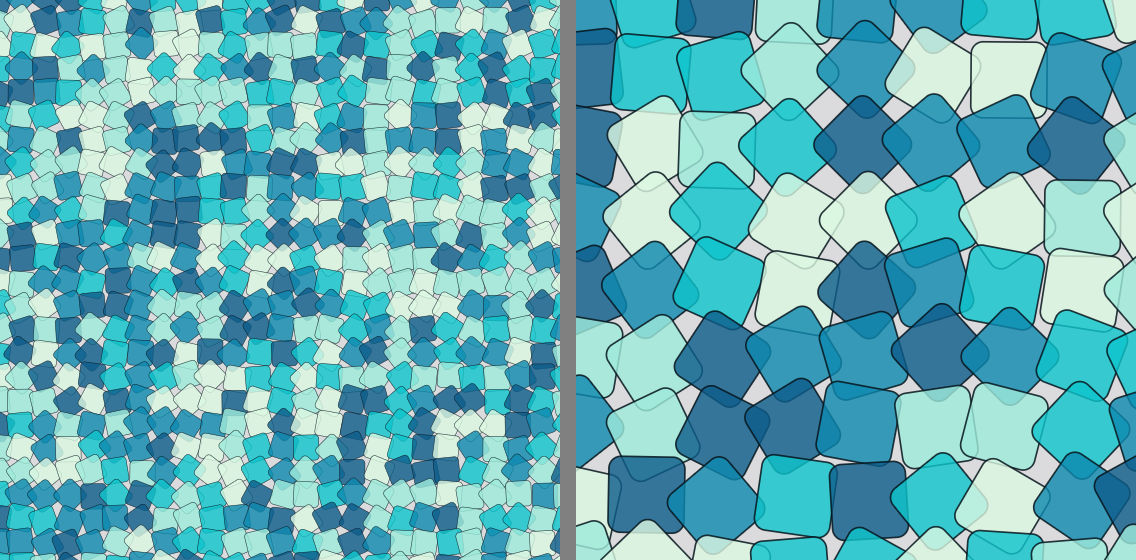
Left: the whole. Right: its middle third, enlarged.
Give the GLSL for this pattern, as a WebGL 2 fragment shader.

```glsl
#version 300 es
precision highp float;
// Overlapping translucent rounded squares, randomly turned on a grid, with fine dark outlines.

#define PITCH 0.0423        // distance between tile centres
#define SIDE 1.07           // tile side, in pitches
#define CORNER 0.17         // corner radius, in pitches
#define JITTER 0.09         // largest centre offset, in pitches
#define FILL_ALPHA 0.8
#define LINE_WIDTH 0.0010   // outline width, in canvas units
#define LINE_ALPHA 0.85
#define GRID_SHIFT 0.003    // moves the grid left and up

uniform vec2 u_resolution;
out vec4 outColor;

const vec3 PAPER = vec3(0.86, 0.86, 0.865);
const vec3 INK   = vec3(0.02, 0.08, 0.11);
const vec3 CREAM = vec3(0.86, 0.97, 0.885);
const vec3 MINT  = vec3(0.62, 0.92, 0.86);
const vec3 CYAN  = vec3(0.05, 0.77, 0.80);
const vec3 BLUE  = vec3(0.05, 0.535, 0.685);
const vec3 NAVY  = vec3(0.05, 0.36, 0.54);

// Four random values per grid cell
vec4 hash4(vec2 cell) {
    vec4 q = fract(cell.xyxy * vec4(0.1031, 0.1030, 0.0973, 0.1099));
    q += dot(q, q.wzxy + 33.33);
    return fract((q.xxyz + q.yzzw) * q.zywx);
}

vec3 tileColor(float pick) {
    if (pick < 0.17) return CREAM;
    if (pick < 0.40) return MINT;
    if (pick < 0.59) return CYAN;
    if (pick < 0.80) return BLUE;
    return NAVY;
}

float roundedSquare(vec2 p, float halfSide, float radius) {
    vec2 q = abs(p) - halfSide + radius;
    return length(max(q, 0.0)) + min(max(q.x, q.y), 0.0) - radius;
}

vec2 rotate(vec2 p, float angle) {
    float c = cos(angle), s = sin(angle);
    return vec2(c * p.x - s * p.y, s * p.x + c * p.y);
}

void main() {
    float pixel = 1.0 / min(u_resolution.x, u_resolution.y);
    vec2 canvas = vec2(gl_FragCoord.x, u_resolution.y - gl_FragCoord.y) * pixel;
    vec2 p = (canvas + GRID_SHIFT) / PITCH;
    vec2 home = floor(p + 0.5);
    vec3 color = PAPER;

    // Paint nearby tiles from the top row down, left to right
    for (int row = -1; row <= 1; row++) {
        for (int col = -1; col <= 1; col++) {
            vec2 cell = home + vec2(col, row);
            vec4 rnd = hash4(cell + 17.0);
            vec2 center = cell + (rnd.xy * 2.0 - 1.0) * JITTER;
            vec2 local = rotate(p - center, rnd.z * 1.5708);
            float d = roundedSquare(local, 0.5 * SIDE, CORNER) * PITCH;

            float cover = clamp(0.5 - d / pixel, 0.0, 1.0);
            color = mix(color, tileColor(rnd.w), cover * FILL_ALPHA);

            // Outline, kept faint when thinner than a pixel
            float line = (0.5 * (LINE_WIDTH + pixel) - abs(d)) / pixel;
            line = clamp(line, 0.0, min(1.0, LINE_WIDTH / pixel));
            color = mix(color, INK, line * LINE_ALPHA);
        }
    }
    outColor = vec4(color, 1.0);
}
```
